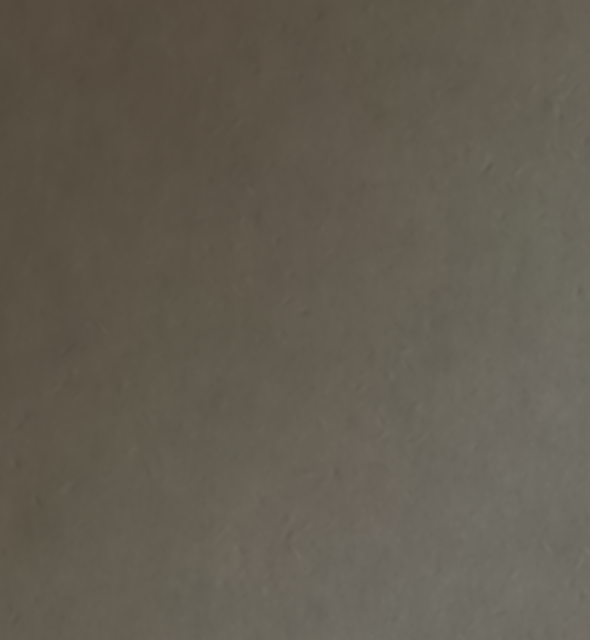
A WebGL 1 fragment shader for this texture:

```glsl
precision highp float;

uniform vec2 u_resolution;

vec3 hash3(vec2 cell) {
  vec3 q = fract(cell.xyx * vec3(0.1031, 0.1030, 0.0973));
  q += dot(q, q.yxz + 33.33);
  return fract((q.xxy + q.yzz) * q.zyx);
}

// Cellular field of soft, upright flakes with random lean and sign
float flakes(vec2 p, float share, vec2 size) {
  vec2 cell = floor(p);
  float sum = 0.0;
  for (int j = -1; j <= 1; j++) {
    for (int i = -1; i <= 1; i++) {
      vec2 id = cell + vec2(float(i), float(j));
      vec3 place = hash3(id);
      vec3 kind = hash3(id + 71.7);
      float lean = (kind.x - 0.35) * 1.5;
      float c = cos(lean);
      float s = sin(lean);
      vec2 d = p - id - place.xy;
      d = vec2(c * d.x - s * d.y, s * d.x + c * d.y) / size;
      float strength = mix(-1.0, 1.0, kind.z);
      sum += strength * step(kind.y, share) * exp(-dot(d, d));
    }
  }
  return sum;
}

// Broad, irregular waves from layered sines
float waves(vec2 p) {
  float w = sin(p.x * 1.7 + 1.3 * sin(p.y * 1.1 + 0.6));
  w += 0.6 * sin(p.y * 2.3 - p.x * 1.2 + 1.5 * sin(p.x * 1.9));
  w += 0.4 * sin(p.x * 3.7 + p.y * 3.1 + sin(p.y * 2.7));
  return w * 0.5;
}

// Dark brown shade passing into cool grey light
vec3 wallColour(float light) {
  vec3 brown = vec3(0.334, 0.299, 0.247);
  vec3 olive = vec3(0.383, 0.359, 0.309);
  vec3 grey = vec3(0.438, 0.425, 0.390);
  float t = smoothstep(-0.02, 1.02, light);
  return t < 0.5 ? mix(brown, olive, t * 2.0) : mix(olive, grey, t * 2.0 - 1.0);
}

void main() {
  vec2 uv = gl_FragCoord.xy / u_resolution;
  vec2 p = gl_FragCoord.xy / u_resolution.y;

  // Diagonal light, with slightly uneven edges
  float light = 0.63 * uv.x + 0.54 * (1.0 - uv.y) - 0.06;
  light += 0.025 * waves(p * 3.0 + 2.0);
  vec3 colour = wallColour(light);

  // Faint green and pink stains
  float stain = waves(p * 5.1 + vec2(4.1, 1.7));
  colour += stain * vec3(-0.004, 0.003, -0.001);

  // Soft mottling in two sizes
  float relief = 0.008 * flakes(p * 11.0 + 3.0, 1.0, vec2(0.35, 0.45));
  relief += 0.009 * flakes(p * 22.0 + 9.0, 1.0, vec2(0.32, 0.45));

  // Fine grain, stronger towards the light
  float grain = 0.8 * flakes(p * 44.0, 1.0, vec2(0.25, 0.42));
  grain += 0.9 * flakes(p * 88.0 + 17.0, 1.0, vec2(0.30, 0.45));
  relief += grain * mix(0.006, 0.014, smoothstep(0.1, 1.0, light));

  // Upright brush streaks
  relief += 0.005 * flakes(p * vec2(38.0, 10.0) + 5.0, 1.0, vec2(0.3, 0.45));

  // Sparse pits in patches, each with a weaker flank of the other tone
  vec2 pitAt = p * 34.0 + 0.2 * vec2(sin(p.y * 90.0), sin(p.x * 80.0));
  vec2 pitSize = vec2(0.17, 0.28);
  float pits = flakes(pitAt, 0.5, pitSize);
  pits -= 0.6 * flakes(pitAt + vec2(0.26, -0.1), 0.5, pitSize);
  float patches = smoothstep(-0.5, 0.9, waves(p * 8.0 + 0.8));
  patches *= smoothstep(0.05, 0.45, light);
  relief += pits * mix(0.008, 0.031, patches);

  colour += relief * vec3(1.0, 0.99, 0.94);
  gl_FragColor = vec4(colour, 1.0);
}
```
